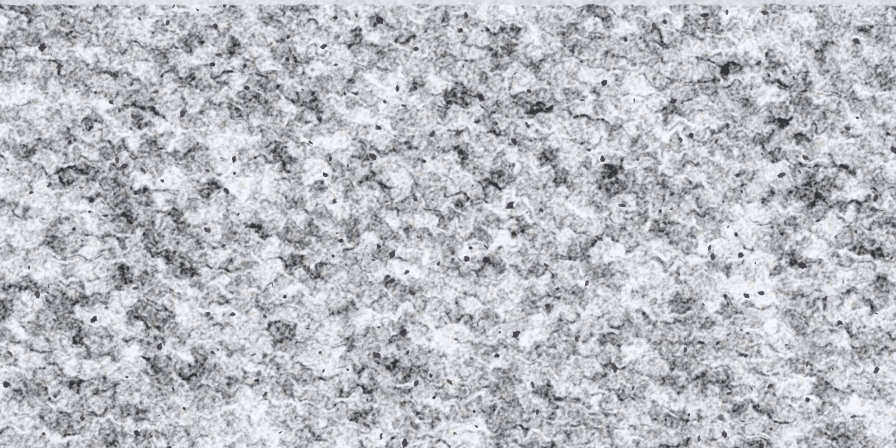
This texture is drawn by a Shadertoy shader. Its source:

```glsl
// Rough split face of pale granite: ragged grey hollows, fine grain and dark mineral flakes.
#define TILT -0.2          // slope of the hollows, radians
#define STRETCH 1.8        // width to height of the hollows
#define WARP 0.012         // raggedness of the hollows
#define MID_TONE 0.758     // average brightness
#define CONTRAST 0.14
#define SKEW 0.025         // deepens shadows, flattens highlights
#define FLAKE_CELL 0.04    // spacing of the dark flakes
#define FLAKE_CHANCE 0.24
#define FLAKE_COLOR vec3(0.20, 0.20, 0.225)
#define COOL_TINT vec3(0.0, 0.01, 0.036)
#define RIM_HEIGHT 0.011   // pale sawn strip along the top

vec3 hash3(vec2 p) {
    vec3 q = fract(p.xyx * vec3(0.1031, 0.1030, 0.0973));
    q += dot(q, q.yxz + 33.33);
    return fract((q.xxy + q.yzz) * q.zyx);
}

mat2 rotation(float a) {
    float c = cos(a), s = sin(a);
    return mat2(c, -s, s, c);
}

float cornerSlope(vec2 cell, vec2 offset) {
    float a = 6.2832 * hash3(cell).x;
    return dot(vec2(cos(a), sin(a)), offset);
}

// Gradient noise, scaled to a standard deviation near one
float noise(vec2 p) {
    vec2 i = floor(p), f = fract(p);
    vec2 u = f * f * (3.0 - 2.0 * f);
    vec2 e = vec2(1.0, 0.0);
    float low = mix(cornerSlope(i, f), cornerSlope(i + e, f - e), u.x);
    float high = mix(cornerSlope(i + e.yx, f - e.yx), cornerSlope(i + 1.0, f - 1.0), u.x);
    return 4.7 * mix(low, high, u.y);
}

// Layered relief, from broad shading down to single grains
float relief(vec2 p) {
    vec2 ragged = vec2(noise(p * 38.0 + 70.0), noise(p * 38.0 + 130.0));
    vec2 q = rotation(TILT) * (p + WARP * 0.6 * ragged);
    q.x /= STRETCH;
    float z = 0.30 * noise(q * 5.0 + 11.0);
    z += 0.46 * noise(rotation(0.25) * q * 19.0 + 37.0);
    z += 0.52 * noise(rotation(-0.2) * q * 40.0 + 91.0);
    z += 0.45 * noise(rotation(0.35) * q * 78.0 + 153.0);
    // Grain is nearly round
    vec2 g = rotation(0.6) * p;
    z += 0.38 * noise(g * vec2(105.0, 125.0) + 211.0);
    z += 0.27 * noise(rotation(0.5) * g * 195.0 + 307.0);
    return z;
}

// Coverage of scattered angular flakes: x = amount, y = random shade
vec2 flakes(vec2 p, float pixel) {
    vec2 home = floor(p / FLAKE_CELL);
    vec2 result = vec2(0.0);
    for (int y = -1; y <= 1; y++)
    for (int x = -1; x <= 1; x++) {
        vec2 cell = home + vec2(x, y);
        vec3 place = hash3(cell + 17.0);
        vec3 form = hash3(cell + 401.0);
        if (place.z > FLAKE_CHANCE) continue;
        vec2 d = rotation(3.1416 * form.x) * (p - (cell + place.xy) * FLAKE_CELL);
        float size = mix(0.003, 0.0085, form.y * form.y);
        d.y *= mix(1.0, 2.2, form.z);
        // A box with its corners cut unevenly
        float edge = max(max(abs(d.x), abs(d.y)), abs(d.x + 0.7 * d.y) * 0.9);
        edge += 0.0008 * noise(p * 130.0 + 53.0);
        float cover = 1.0 - smoothstep(-pixel, pixel, edge - size);
        if (cover > result.x) result = vec2(cover, form.z);
    }
    return result;
}

void mainImage(out vec4 fragColor, in vec2 fragCoord) {
    vec2 p = fragCoord / iResolution.y;
    float pixel = 1.0 / iResolution.y;

    // Skewed tone curve: bright plateaus, long dark tail
    float z = clamp(relief(p), -2.7, 2.7);
    float tone = MID_TONE + CONTRAST * z - SKEW * z * z;
    vec3 color = tone + COOL_TINT * mix(0.6, 1.0, tone);

    // Faint warm mineral stains
    float stain = smoothstep(1.3, 2.4, noise(p * 45.0 + 501.0));
    color -= stain * vec3(0.0, 0.012, 0.035);

    // Dark flakes
    vec2 flake = flakes(p, pixel);
    vec3 flakeColor = FLAKE_COLOR + 0.16 * flake.y * vec3(1.0, 0.93, 0.88);
    color = mix(color, flakeColor, 0.9 * flake.x);

    // Sawn strip at the top
    float rimEdge = 1.0 - RIM_HEIGHT + 0.0012 * noise(vec2(p.x * 40.0, 3.5));
    float rim = smoothstep(rimEdge - pixel, rimEdge + pixel, p.y);
    vec3 rimColor = vec3(0.88, 0.89, 0.92) + 0.02 * noise(p * 90.0);
    color = mix(color, rimColor, 0.85 * rim);

    fragColor = vec4(clamp(color, 0.0, 1.0), 1.0);
}
```
